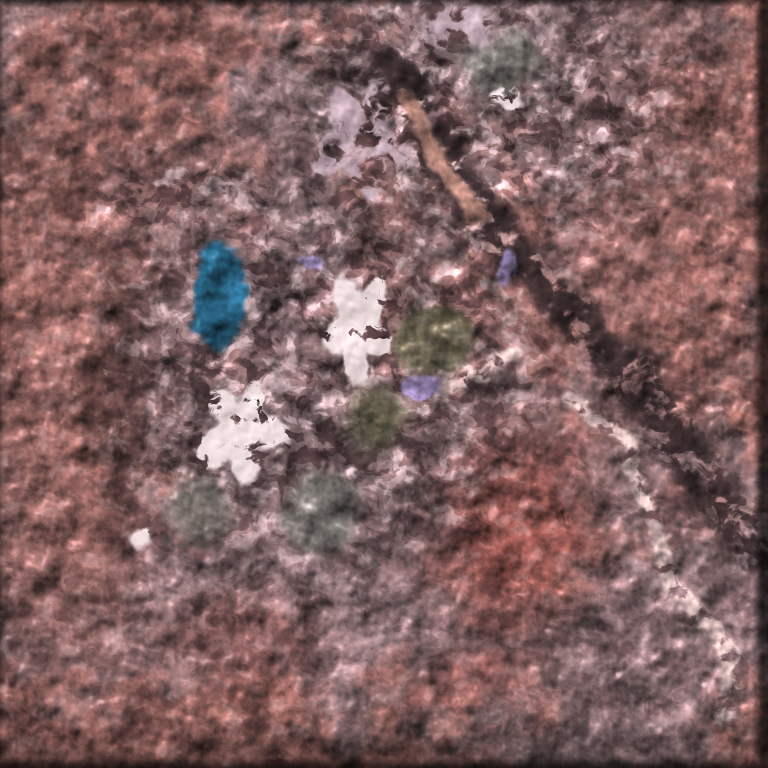
This texture is drawn by a WebGL 1 fragment shader. Its source:

```glsl
precision highp float;
// Thick impasto painting: rust and mauve ground, pale blossoms, a blue oval and a dark diagonal branch.
uniform vec2 u_resolution;

float hash(vec2 p) {
  return fract(sin(dot(p, vec2(127.1, 311.7))) * 43758.5453);
}

float noise(vec2 p) {
  vec2 i = floor(p), f = fract(p);
  f = f * f * (3.0 - 2.0 * f);
  return mix(mix(hash(i), hash(i + vec2(1, 0)), f.x),
             mix(hash(i + vec2(0, 1)), hash(i + vec2(1, 1)), f.x), f.y);
}

float fbm(vec2 p) {
  float sum = 0.0, amp = 0.5;
  for (int i = 0; i < 4; i++) {
    sum += amp * noise(p);
    p = mat2(1.6, 1.2, -1.2, 1.6) * p + 7.3;
    amp *= 0.55;
  }
  return sum / 1.01;
}

// Soft elliptical dab of paint.
float dab(vec2 p, vec2 center, vec2 radius, float soft) {
  return 1.0 - smoothstep(1.0 - soft, 1.0 + soft, length((p - center) / radius));
}

// Tapering brush stroke between two points.
float stroke(vec2 p, vec2 a, vec2 b, float width) {
  vec2 ab = b - a;
  float t = clamp(dot(p - a, ab) / dot(ab, ab), 0.0, 1.0);
  return 1.0 - smoothstep(width * 0.5, width * 1.3, length(p - a - ab * t));
}

// Five ragged petals.
float blossom(vec2 p, vec2 center, vec2 radius, float turn) {
  vec2 q = (p - center) / radius;
  float edge = 0.78 + 0.22 * cos(5.0 * atan(q.y, q.x) + turn);
  return 1.0 - smoothstep(-0.08, 0.08, length(q) - edge);
}

void main() {
  vec2 p = gl_FragCoord.xy / u_resolution;

  // Ragged coordinates for painted shapes.
  vec2 q = p + 0.030 * (vec2(fbm(p * 28.0), fbm(p * 28.0 + 40.0)) - 0.5);
  vec2 loose = q + 0.09 * (vec2(fbm(p * 9.0 + 3.0), fbm(p * 9.0 + 60.0)) - 0.5);

  float grain = fbm(p * 42.0 + 11.0);
  float flakes = fbm(q * vec2(50.0, 62.0) + 80.0);
  float slope = fbm(p * 24.0) - fbm(p * 24.0 + vec2(-0.10, 0.15));
  float broad = fbm(p * 5.0 + 21.0);

  // Ground: mauve with worn rust areas.
  float rust = smoothstep(0.40, 0.62, broad + 0.25 * (grain - 0.5));
  rust = max(rust, 0.9 * dab(loose, vec2(0.08, 0.55), vec2(0.13, 0.42), 0.5));
  rust = max(rust, 0.8 * dab(loose, vec2(0.87, 0.72), vec2(0.13, 0.26), 0.5));
  vec3 color = mix(vec3(0.51, 0.41, 0.42), vec3(0.55, 0.37, 0.35), rust);
  float red = dab(loose, vec2(0.68, 0.32), vec2(0.10, 0.13), 0.6);
  red = max(red, 0.6 * dab(loose, vec2(0.62, 0.12), vec2(0.08, 0.04), 0.6));
  red = max(red, 0.5 * dab(loose, vec2(0.31, 0.16), vec2(0.10, 0.07), 0.6));
  color = mix(color, vec3(0.56, 0.30, 0.27), 0.8 * red);
  color *= 0.86 + 0.32 * fbm(p * 7.0 + 50.0);
  color *= 1.0 - 0.35 * dab(loose, vec2(0.15, 0.48), vec2(0.05, 0.17), 0.6);

  // Broken pale and dark flakes, densest around the bouquet.
  float bouquet = dab(loose, vec2(0.43, 0.53), vec2(0.24, 0.22), 0.6);
  bouquet = max(bouquet, dab(loose, vec2(0.64, 0.85), vec2(0.23, 0.14), 0.5));
  bouquet = max(bouquet, 0.8 * dab(loose, vec2(0.24, 0.74), vec2(0.12, 0.06), 0.5));
  color = mix(color, vec3(0.47, 0.39, 0.40), 0.55 * bouquet);
  color = mix(color, vec3(0.80, 0.69, 0.71), smoothstep(0.54, 0.70, flakes) * (0.22 + 0.6 * bouquet));
  color = mix(color, vec3(0.22, 0.15, 0.16), smoothstep(0.47, 0.32, flakes) * (0.30 + 0.4 * bouquet));

  // Grey-green leaves.
  float leaf = dab(q, vec2(0.565, 0.56), vec2(0.05, 0.045), 0.25);
  leaf = max(leaf, dab(q, vec2(0.49, 0.455), vec2(0.04, 0.045), 0.4));
  color = mix(color, vec3(0.33, 0.33, 0.25), 0.75 * leaf);
  float sage = dab(q, vec2(0.42, 0.33), vec2(0.05, 0.055), 0.25);
  sage = max(sage, dab(q, vec2(0.26, 0.335), vec2(0.04, 0.045), 0.4));
  sage = max(sage, dab(loose, vec2(0.66, 0.92), vec2(0.055, 0.035), 0.4));
  color = mix(color, vec3(0.43, 0.43, 0.41), 0.75 * sage);

  // Dark diagonal branch with a bare pink twig.
  float branch = stroke(q, vec2(0.51, 0.91), vec2(0.64, 0.70), 0.030);
  branch = max(branch, stroke(q, vec2(0.64, 0.70), vec2(0.80, 0.54), 0.026));
  branch = max(branch, stroke(q, vec2(0.80, 0.54), vec2(0.98, 0.29), 0.035));
  color = mix(color, vec3(0.21, 0.16, 0.17), branch * smoothstep(0.72, 0.50, flakes) * 0.9);
  color = mix(color, vec3(0.62, 0.46, 0.42), stroke(q, vec2(0.53, 0.87), vec2(0.62, 0.72), 0.013));

  // Broken pale trail along the lower right.
  float trail = stroke(q, vec2(0.74, 0.48), vec2(0.82, 0.42), 0.012);
  trail = max(trail, stroke(q, vec2(0.82, 0.42), vec2(0.87, 0.24), 0.011));
  trail = max(trail, stroke(q, vec2(0.87, 0.24), vec2(0.945, 0.16), 0.013));
  trail = max(trail, stroke(q, vec2(0.945, 0.16), vec2(0.95, 0.06), 0.014));
  trail = max(trail, stroke(q, vec2(0.57, 0.49), vec2(0.67, 0.535), 0.009));
  color = mix(color, vec3(0.80, 0.69, 0.68), trail * smoothstep(0.38, 0.55, flakes));

  // Lilac touches and the blue oval.
  float lilac = dab(q, vec2(0.55, 0.497), vec2(0.026, 0.017), 0.2);
  lilac = max(lilac, dab(q, vec2(0.662, 0.655), vec2(0.010, 0.022), 0.3));
  lilac = max(lilac, dab(q, vec2(0.40, 0.66), vec2(0.018, 0.010), 0.4));
  color = mix(color, vec3(0.64, 0.56, 0.76), 0.9 * lilac);
  color = mix(color, vec3(0.16, 0.38, 0.50), dab(q, vec2(0.286, 0.615), vec2(0.038, 0.064), 0.12));

  // Impasto relief lit from the upper left.
  color *= max(0.25, 1.0 + 1.1 * (grain - 0.5) + 2.0 * slope);
  color += vec3(0.26, 0.23, 0.24) * smoothstep(0.08, 0.28, slope);

  // Pale blossoms keep a bright, thick surface.
  float mauveBloom = blossom(q, vec2(0.47, 0.82), vec2(0.065, 0.085), 1.0);
  mauveBloom = max(mauveBloom, dab(q, vec2(0.60, 0.965), vec2(0.045, 0.03), 0.3));
  mauveBloom *= smoothstep(0.36, 0.54, flakes);
  color = mix(color, vec3(0.78, 0.68, 0.73) + 0.8 * slope, 0.85 * mauveBloom);
  float white = blossom(q, vec2(0.465, 0.575), vec2(0.052, 0.080), 2.0);
  white = max(white, blossom(q, vec2(0.315, 0.44), vec2(0.062, 0.076), 0.5));
  white = max(white, dab(q, vec2(0.66, 0.873), vec2(0.020, 0.014), 0.2));
  white = max(white, dab(q, vec2(0.185, 0.30), vec2(0.015, 0.015), 0.3));
  color = mix(color, vec3(0.94, 0.87, 0.88) + 0.6 * slope, white * smoothstep(0.28, 0.40, flakes));

  // Shadowed canvas rim.
  float rim = min(min(p.x + 0.008, 0.994 - p.x), min(p.y, 1.004 - p.y));
  color *= mix(0.35, 1.0, smoothstep(0.0, 0.016, rim));
  color *= 0.72 + 0.28 * smoothstep(0.0, 0.10, p.y + 0.05 * (grain - 0.5));
  gl_FragColor = vec4(clamp(color, 0.0, 1.0), 1.0);
}
```
